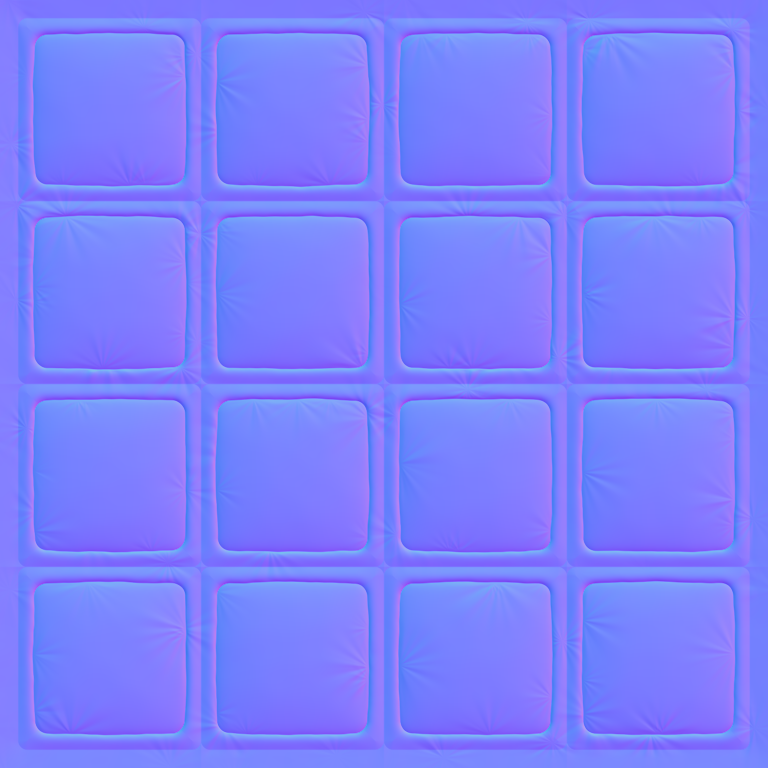
Write a WebGL 2 fragment shader that draws this texture map.

```glsl
#version 300 es
precision highp float;

#define REPEATS 4.0
#define MARGIN 0.0237
#define CUSHION_HALF 0.0996
#define CUSHION_ROUND 0.018
#define CELL_ROUND 0.012
#define EDGE_WOBBLE 0.0018
#define DOME_SLOPE 0.2
#define PIPING_HEIGHT 0.0043
#define CUSHION_FOLDS 0.075
#define SEAM_FOLDS 0.085
#define FOLD_GRID 13.0
#define SAMPLE_STEP 0.001

uniform vec2 u_resolution;
out vec4 fragColor;

vec2 hash2(vec2 p) {
    vec3 h = fract(p.xyx * vec3(0.1031, 0.1030, 0.0973));
    h += dot(h, h.yzx + 33.33);
    return fract((h.xx + h.yz) * h.zy);
}

float cornerGradient(vec2 corner, vec2 offset) {
    float angle = 6.2832 * hash2(corner).x;
    return dot(vec2(cos(angle), sin(angle)), offset);
}

float gradientNoise(vec2 p) {
    vec2 i = floor(p), f = p - i;
    vec2 u = f * f * f * (f * (f * 6.0 - 15.0) + 10.0);
    vec2 e = vec2(1.0, 0.0);
    return mix(mix(cornerGradient(i, f), cornerGradient(i + e, f - e), u.x),
               mix(cornerGradient(i + e.yx, f - e.yx), cornerGradient(i + 1.0, f - 1.0), u.x), u.y);
}

float roundedBox(vec2 p, float halfSize, float radius) {
    vec2 q = abs(p) - halfSize + radius;
    return length(max(q, 0.0)) + min(max(q.x, q.y), 0.0) - radius;
}

// Folds fanning out from a pinched point, soft at its centre
float pinch(vec2 v, vec2 seed, float reach) {
    float r = length(v);
    if (r >= reach) return 0.0;
    float fade = 1.0 - r / reach;
    vec2 direction = v / max(r, 1e-4);
    return r * r / (r + 0.006) * fade * fade * gradientNoise(direction * 2.7 + seed * 61.0 + 20.0);
}

// Cell index, position from the cell centre, and signed distances
void locate(vec2 p, out vec2 id, out vec2 local, out float cushion, out float cell) {
    float pitch = (1.0 - 2.0 * MARGIN) / REPEATS;
    id = clamp(floor((p - MARGIN) / pitch), 0.0, REPEATS - 1.0);
    local = p - MARGIN - (id + 0.5) * pitch;
    cell = roundedBox(local, 0.5 * pitch, CELL_ROUND);
    float wobble = gradientNoise(p * 24.0 + 5.0) + 0.35 * gradientNoise(p * 65.0);
    vec2 bulge = min(local * local / (CUSHION_HALF * CUSHION_HALF), 1.0);
    cushion = roundedBox(local, CUSHION_HALF, CUSHION_ROUND) + EDGE_WOBBLE * wobble + 0.003 * bulge.x * bulge.y;
}

float cushionFolds(vec2 id, vec2 local) {
    float folds = 0.0;
    for (int k = 0; k < 6; k++) {
        vec2 seed = hash2(id * 7.3 + float(k) * 19.7 + 3.0);
        float angle = 6.2832 * seed.x;
        vec2 side = vec2(cos(angle), sin(angle));
        side *= CUSHION_HALF / max(abs(side.x), abs(side.y));
        folds += pinch(local - side, seed, mix(0.035, 0.1, seed.y * seed.y));
    }
    return folds;
}

float seamFolds(vec2 p) {
    vec2 base = floor(p * FOLD_GRID);
    float folds = 0.0;
    for (int y = -1; y <= 1; y++)
    for (int x = -1; x <= 1; x++) {
        vec2 site = base + vec2(x, y);
        vec2 seed = hash2(site + 41.0);
        float strength = smoothstep(0.25, 0.8, hash2(site + 83.0).x);
        folds += strength * pinch(p - (site + seed) / FOLD_GRID, seed, 0.95 / FOLD_GRID);
    }
    return folds;
}

float height(vec2 p) {
    vec2 id, local;
    float cushion, cell;
    locate(p, id, local, cushion, cell);
    float h = 0.0003 * gradientNoise(p * 24.0);
    if (cushion < 0.0) {
        // Rolled cushion edge
        h += 0.0011 * (1.0 - exp(cushion / 0.0045));
        h += CUSHION_FOLDS * cushionFolds(id, local) * smoothstep(0.0, 0.007, -cushion);
    } else {
        // Piping, steeper toward the cushion; the outer margin rises gently
        float t = clamp(-cell / max(cushion - cell, 1e-4), 0.0, 1.0);
        h += PIPING_HEIGHT * t * (1.0 - t * t * t);
        h += 0.07 * max(cell, 0.0);
        h += SEAM_FOLDS * seamFolds(p) * smoothstep(0.0, 0.004, cushion) * (1.0 - 0.75 * smoothstep(0.0, 0.012, cell));
    }
    return h;
}

void main() {
    vec2 p = gl_FragCoord.xy / u_resolution;
    vec2 e = vec2(SAMPLE_STEP, 0.0);
    vec2 slope = vec2(height(p + e) - height(p - e), height(p + e.yx) - height(p - e.yx)) / (2.0 * SAMPLE_STEP);

    // Broad dome of each cushion, flat in the middle and at the corners
    vec2 id, local;
    float cushion, cell;
    locate(p, id, local, cushion, cell);
    vec2 s = clamp(local / CUSHION_HALF, -1.0, 1.0);
    vec2 dome = s * (0.4 + 0.6 * s * s) * (1.0 - 0.4 * s.yx * s.yx);
    slope -= DOME_SLOPE * dome * smoothstep(SAMPLE_STEP, -SAMPLE_STEP, cushion);

    vec3 normal = normalize(vec3(-slope - vec2(0.03, 0.0), 1.0));
    fragColor = vec4(0.5 + 0.5 * normal, 1.0);
}
```
